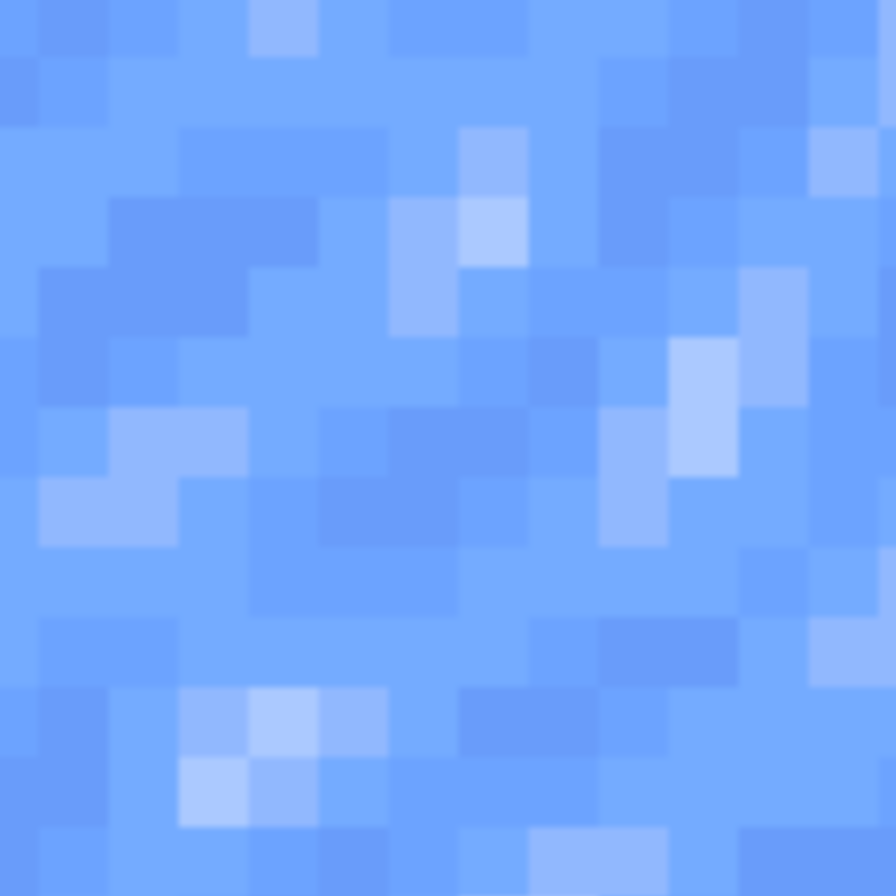
A WebGL 2 fragment shader for this pattern:

```glsl
#version 300 es
precision highp float;

uniform vec2 u_resolution;
out vec4 fragColor;

// Grid of blocks, in canvas heights
const float CELLS = 12.8;
const vec2 GRID_SHIFT = vec2(0.45, 0.017);
const float EDGE_SOFTNESS = 0.08;

// Diagonal bands and the patches that break them up
const float TAU = 6.2831853;
const float BAND_PERIOD = 6.0;
const float BAND_OFFSET = 3.0;
const float BAND_WARP = 0.8;
const float WARP_RATE = 0.33;
const float PATCH_PERIOD = 10.0;
const float PATCH_OFFSET = 6.0;
const float PATCH_GAIN = 0.5;
const vec2 RIPPLE_RATE = vec2(0.9, -0.35);
const float RIPPLE_GAIN = 0.35;
const float GRAIN_GAIN = 0.4;

// Tones from dark to bright, and the levels where they change
const vec3 DEEP_BLUE = vec3(0.410, 0.610, 0.980);
const vec3 MID_BLUE = vec3(0.425, 0.640, 1.000);
const vec3 SKY_BLUE = vec3(0.453, 0.670, 1.000);
const vec3 PALE_BLUE = vec3(0.570, 0.722, 0.998);
const vec3 ICE_BLUE = vec3(0.670, 0.790, 1.000);
const float MID_LEVEL = -0.83;
const float SKY_LEVEL = -0.16;
const float PALE_LEVEL = 0.96;
const float ICE_LEVEL = 1.42;

float hash(vec2 cell) {
    vec3 p = fract(cell.xyx * 0.1031);
    p += dot(p, p.yzx + 33.33);
    return fract((p.x + p.y) * p.z);
}

// Layered sines along and across the rising diagonal
float brightness(vec2 cell) {
    float across = cell.x - cell.y;
    float along = cell.x + cell.y;
    float warp = BAND_WARP * sin(along * WARP_RATE);
    float band = cos(TAU * (across - BAND_OFFSET) / BAND_PERIOD + warp);
    float patches = cos(TAU * (along - PATCH_OFFSET) / PATCH_PERIOD);
    float ripple = sin(dot(cell, RIPPLE_RATE));
    float grain = hash(cell) - 0.5;
    return band + PATCH_GAIN * patches + RIPPLE_GAIN * ripple + GRAIN_GAIN * grain;
}

// One flat tone per block
vec3 cellColor(vec2 cell) {
    float level = brightness(cell);
    vec3 color = mix(DEEP_BLUE, MID_BLUE, step(MID_LEVEL, level));
    color = mix(color, SKY_BLUE, step(SKY_LEVEL, level));
    color = mix(color, PALE_BLUE, step(PALE_LEVEL, level));
    return mix(color, ICE_BLUE, step(ICE_LEVEL, level));
}

void main() {
    vec2 uv = gl_FragCoord.xy / u_resolution.y;
    vec2 grid = uv * CELLS + GRID_SHIFT - 0.5;
    vec2 cell = floor(grid);

    // Blend the four nearest blocks across narrow soft edges
    vec2 blend = smoothstep(0.5 - EDGE_SOFTNESS, 0.5 + EDGE_SOFTNESS, fract(grid));
    vec3 lower = mix(cellColor(cell), cellColor(cell + vec2(1.0, 0.0)), blend.x);
    vec3 upper = mix(cellColor(cell + vec2(0.0, 1.0)), cellColor(cell + 1.0), blend.x);
    fragColor = vec4(mix(lower, upper, blend.y), 1.0);
}
```
